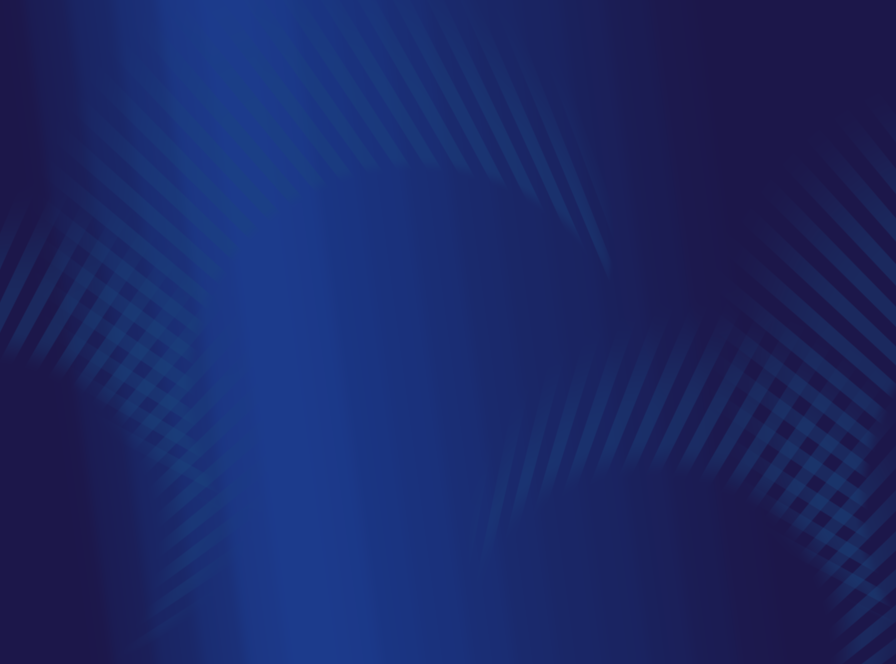
Give the GLSL for this background, as a WebGL 2 fragment shader.

```glsl
#version 300 es
precision highp float;
// Deep blue ground with a tilted bright ridge, crossed by crescents of faint rays.
// Each crescent is one disc minus another, cut into stripes by the angle about
// a distant pivot. A pair of crescents forms a motif that is drawn twice.

#define ASPECT 1.347
#define TILT 0.10
#define BANDS 20.0
#define BAND_STRENGTH 0.5
#define RAY_ALPHA 0.40
#define RAY_PHASE 0.7
#define RAY_DUTY 0.5
#define MOTIF_STEP vec2(1.014, -0.172)

uniform vec2 u_resolution;
out vec4 fragColor;

const vec3 NIGHT = vec3(0.11, 0.09, 0.29);
const vec3 INDIGO = vec3(0.10, 0.15, 0.40);
const vec3 COBALT = vec3(0.10, 0.20, 0.50);
const vec3 ROYAL = vec3(0.11, 0.23, 0.55);
const vec3 RAY_COLOR = vec3(0.10, 0.27, 0.49);

// Soft staircase that gives the ground its faint vertical bands
float softSteps(float x) {
    float s = x * BANDS;
    float stair = (floor(s) + smoothstep(0.3, 0.7, fract(s))) / BANDS;
    return mix(x, stair, BAND_STRENGTH);
}

// Horizontal gradient, leaning to the left towards the top
vec3 ground(vec2 p) {
    float t = softSteps(p.x / ASPECT + TILT * (p.y - 0.5));
    vec3 color = mix(NIGHT, INDIGO, smoothstep(0.04, 0.17, t));
    color = mix(color, ROYAL, smoothstep(0.13, 0.29, t));
    color = mix(color, COBALT, smoothstep(0.32, 0.43, t));
    color = mix(color, INDIGO, smoothstep(0.40, 0.62, t));
    return mix(color, NIGHT, smoothstep(0.58, 0.86, t));
}

// Evenly spaced rays about a pivot, with edges one pixel soft
float rays(vec2 fromPivot, float period) {
    float s = atan(fromPivot.x, fromPivot.y) / period + RAY_PHASE;
    float offCenter = abs(fract(s + 0.5) - 0.5);
    float soft = 1.0 / (u_resolution.y * length(fromPivot) * period);
    return 1.0 - smoothstep(-soft, soft, offCenter - 0.5 * RAY_DUTY);
}

// Disc minus disc (xy centre, z radius): fades outwards, ends softly inside
float crescent(vec2 p, vec3 outer, vec3 inner, float innerFade) {
    float outerDepth = max(outer.z - length(p - outer.xy), 0.0);
    float innerDepth = max(length(p - inner.xy) - inner.z, 0.0);
    float across = outerDepth / (outerDepth + innerDepth + 0.0001);
    return smoothstep(0.0, 0.65, across) * smoothstep(0.0, innerFade, innerDepth)
         * smoothstep(0.0, 0.01, outerDepth);
}

// Tall arch of rays leaning left
float archFan(vec2 p) {
    float mask = crescent(p, vec3(0.482, 0.649, 0.446), vec3(0.623, 0.412, 0.328), 0.025);
    return mask * rays(p - vec2(1.251, -0.228), 0.033);
}

// Lower wave of rays leaning right
float waveFan(vec2 p) {
    float mask = crescent(p, vec3(0.056, 0.356, 0.372), vec3(-0.040, 0.181, 0.270), 0.06);
    return mask * rays(p - vec2(-0.435, -0.372), 0.040);
}

void main() {
    vec2 p = (gl_FragCoord.xy - 0.5 * u_resolution) / u_resolution.y + 0.5 * vec2(ASPECT, 1.0);
    vec3 color = ground(p);

    // Two copies of the motif, blended over the ground
    for (int i = 0; i < 2; i++) {
        vec2 q = p - float(i) * MOTIF_STEP;
        color = mix(color, RAY_COLOR, RAY_ALPHA * archFan(q));
        color = mix(color, RAY_COLOR, RAY_ALPHA * waveFan(q));
    }
    fragColor = vec4(color, 1.0);
}
```
